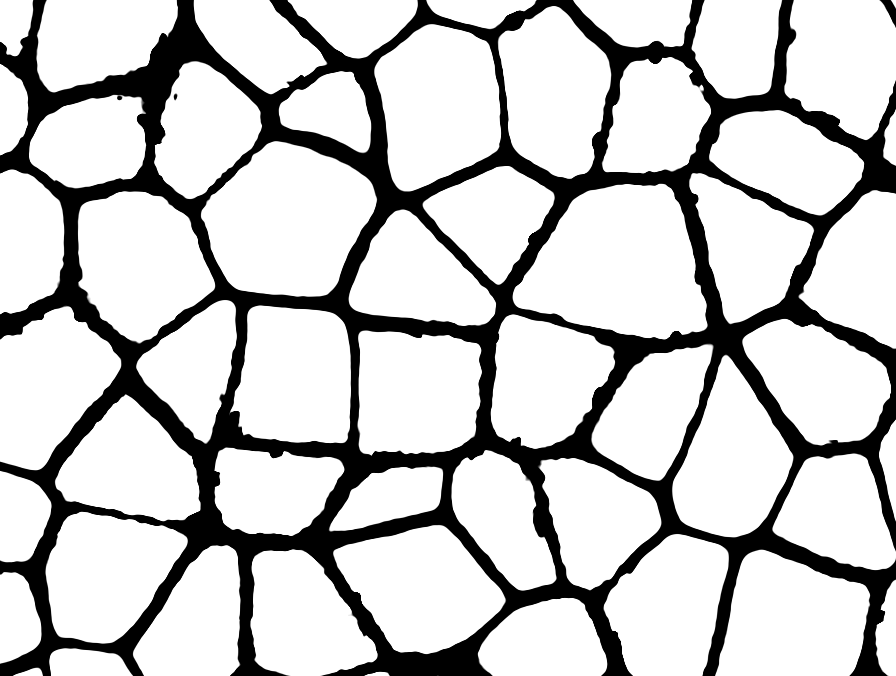
This pattern is drawn by a WebGL 1 fragment shader. Its source:

```glsl
precision highp float;

// Black cell walls around irregular white cells, like a cut through foam tissue.
// A weighted Voronoi diagram on a jittered, staggered grid gives the walls;
// a soft minimum fills the junctions and noise frays the outlines.

uniform vec2 u_resolution;

const vec3 WALL_COLOR = vec3(0.0);
const vec3 CELL_COLOR = vec3(1.0);

const float CELLS_PER_HEIGHT = 5.5;
const float JITTER = 0.78;          // site displacement, in grid units
const float SIZE_SPREAD = 0.30;     // largest site weight, in grid units squared
const float THIN_WALL = 0.0052;     // half widths, in canvas heights
const float THICK_WALL = 0.0115;
const float SMALL_JOINT = 0.0065;   // softness of the junction fillets
const float LARGE_JOINT = 0.0190;
const float BEND = 0.030;           // slow waviness of the walls
const float FRAY = 0.0100;          // height of the ragged bumps
const float EDGE_PIXELS = 0.6;      // half width of the smoothed edge
const vec2 PATCH_OFFSET = vec2(17.0, 31.0);

float hash(vec2 p) {
  vec3 q = fract(p.xyx * 0.1031);
  q += dot(q, q.yzx + 33.33);
  return fract((q.x + q.y) * q.z);
}

float noise(vec2 p) {
  vec2 i = floor(p);
  vec2 f = fract(p);
  f = f * f * (3.0 - 2.0 * f);
  float low = mix(hash(i), hash(i + vec2(1.0, 0.0)), f.x);
  float high = mix(hash(i + vec2(0.0, 1.0)), hash(i + vec2(1.0, 1.0)), f.x);
  return mix(low, high, f.y);
}

// Position (xy) and weight (z) of the site in one grid square.
vec3 cellSite(vec2 id) {
  vec2 offset = vec2(hash(id + 11.3), hash(id + 47.7)) - 0.5;
  float stagger = 0.5 * mod(id.y, 2.0);
  float size = hash(id + 83.1);
  return vec3(id + 0.5 + vec2(stagger, 0.0) + JITTER * offset,
              SIZE_SPREAD * size * size);
}

float power(vec2 p, vec3 site) {
  vec2 d = site.xy - p;
  return dot(d, d) - site.z;
}

// Signed distance to the walls in canvas heights, negative inside them.
float wallDistance(vec2 p, float joint) {
  vec2 g = p * CELLS_PER_HEIGHT;
  vec2 base = floor(g);

  // Find the cell that owns this point.
  float best = 100.0;
  vec2 ownerId = base;
  for (int y = -2; y <= 2; y++) {
    for (int x = -2; x <= 2; x++) {
      vec2 id = base + vec2(float(x), float(y));
      float d = power(g, cellSite(id));
      if (d < best) {
        best = d;
        ownerId = id;
      }
    }
  }
  vec3 owner = cellSite(ownerId);

  // Blend the distances to all its walls, each with its own width.
  float sum = 0.0;
  for (int y = -2; y <= 2; y++) {
    for (int x = -2; x <= 2; x++) {
      vec2 id = base + vec2(float(x), float(y));
      vec3 site = cellSite(id);
      float gap = length(site.xy - owner.xy);
      if (gap > 0.001) {
        float border = (power(g, site) - best) / (2.0 * gap * CELLS_PER_HEIGHT);
        float width = mix(THIN_WALL, THICK_WALL, hash(id + ownerId + 5.9));
        sum += exp((width - border) / joint);
      }
    }
  }
  return -joint * log(max(sum, 1e-30));
}

void main() {
  vec2 p = gl_FragCoord.xy / u_resolution.y;

  // Bend the walls slowly and shake them finely.
  vec2 bend = vec2(noise(p * 6.0), noise(p * 6.0 + 40.0)) - 0.5;
  vec2 shake = vec2(noise(p * 38.0 + 9.0), noise(p * 38.0 + 70.0)) - 0.5;
  vec2 q = p + BEND * bend + 0.004 * shake;

  // A few junctions swell into dark clots.
  float clot = smoothstep(0.60, 0.90, noise(p * 4.5 + PATCH_OFFSET));
  float d = wallDistance(q, mix(SMALL_JOINT, LARGE_JOINT, clot));

  // Fray the outline in patches, leaving other stretches clean.
  float patchy = smoothstep(0.30, 0.80, noise(p * 9.0 + PATCH_OFFSET.yx));
  float bumps = 0.65 * noise(p * 62.0) + 0.35 * noise(p * 125.0 + 20.0);
  d -= FRAY * mix(0.25, 1.0, patchy) * (bumps - 0.42);

  // Occasional stubs grow out of the walls.
  float stub = smoothstep(0.74, 0.90, noise(p * 34.0 + 55.0));
  d -= 0.009 * stub * patchy;

  float edge = EDGE_PIXELS / u_resolution.y;
  gl_FragColor = vec4(mix(WALL_COLOR, CELL_COLOR, smoothstep(-edge, edge, d)), 1.0);
}
```
